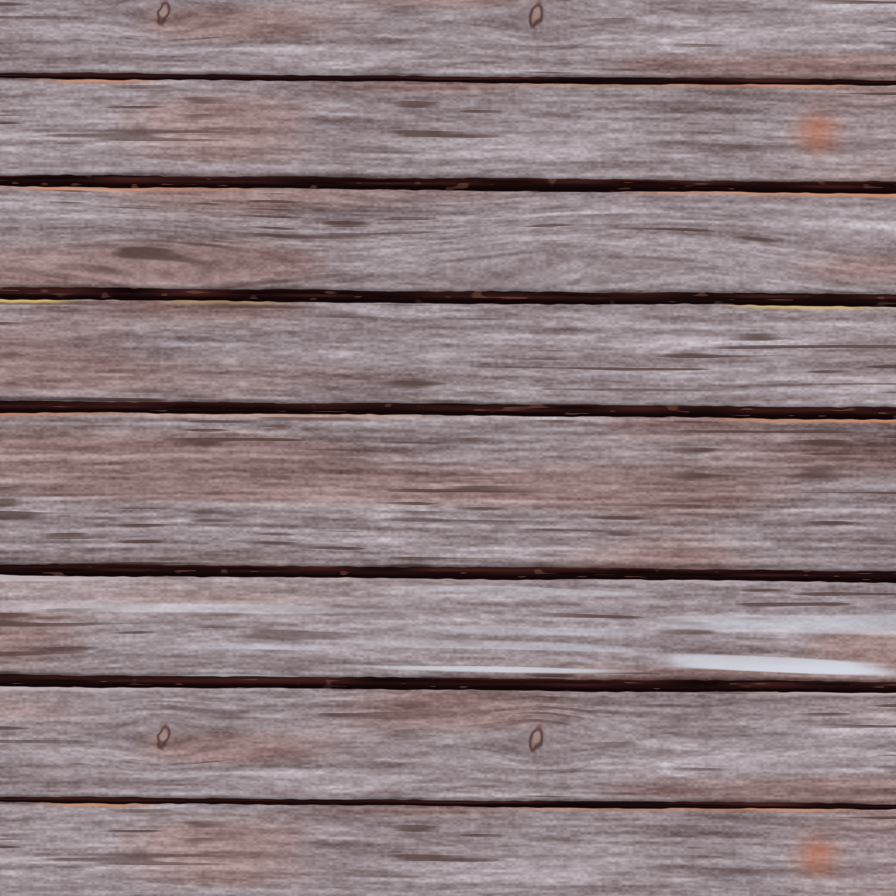
Give the GLSL for this texture, as a WebGL 1 fragment shader.

```glsl
precision highp float;
// Weathered horizontal planks: six boards of uneven height stacked in a cycle of 0.808.
// Grain is stretched noise bent around knots; dark slanted gaps part the boards,
// with raw orange wood on their lips, pale streaks on one board and a rust stain.
uniform vec2 u_resolution;

float hash(vec2 p) {
  vec3 q = fract(p.xyx * vec3(0.1031, 0.1030, 0.0973));
  q += dot(q, q.yzx + 33.33);
  return fract((q.x + q.y) * q.z);
}

float noise(vec2 p) {
  vec2 i = floor(p), f = fract(p);
  f = f * f * (3.0 - 2.0 * f);
  return mix(mix(hash(i), hash(i + vec2(1, 0)), f.x),
             mix(hash(i + vec2(0, 1)), hash(i + vec2(1, 1)), f.x), f.y);
}

// Height of each gap's centre within the cycle, measured downwards
float gapCentre(float i) {
  if (i < 0.5) return 0.0;
  if (i < 1.5) return 0.117;
  if (i < 2.5) return 0.243;
  if (i < 3.5) return 0.369;
  if (i < 4.5) return 0.551;
  if (i < 5.5) return 0.675;
  return 0.808;
}

// Half thickness of a gap, with a ragged edge
float gapHalf(float i, float x, float side) {
  float id = mod(i, 6.0);
  float ragged = noise(vec2(x * 9.0, id * 7.0 + side)) - 0.5
               + 0.6 * (noise(vec2(x * 80.0, id * 5.0 + side)) - 0.5);
  return mix(0.0035, 0.0065, step(0.5, id)) + 0.0018 * ragged;
}

float isBoard(float board, float id) {
  return 1.0 - step(0.5, abs(board - id));
}

void main() {
  vec2 uv = gl_FragCoord.xy / u_resolution;
  float px = 1.0 / u_resolution.y;
  float x = uv.x;
  float y = mod(1.0 - uv.y - 0.0885 - 0.008 * (x - 0.5), 0.808);

  // Find the board and its distances to the gaps above and below
  float board = 0.0;
  for (int i = 1; i < 6; i++) board += step(gapCentre(float(i)), y);
  float above = y - gapCentre(board);
  float below = gapCentre(board + 1.0) - y;
  float halfAbove = gapHalf(board, x, 0.0);
  float halfBelow = gapHalf(board + 1.0, x, 3.0);
  float fromTop = above - halfAbove;
  float fromBottom = below - halfBelow;

  float archBoard = isBoard(board, 1.0), wideBoard = isBoard(board, 3.0);
  float paleBoard = isBoard(board, 4.0), knotBoard = isBoard(board, 5.0);

  // Bend the grain around two knots
  float bend = 0.0, knotRim = 0.0, knotCore = 0.0;
  float knotY = mix(0.7357, 0.2135, archBoard);
  vec2 reach = mix(vec2(0.05, 0.028), vec2(0.11, 0.04), archBoard);
  for (int k = 0; k < 2; k++) {
    vec2 d = vec2(x - 0.183 - 0.416 * float(k), y - knotY);
    vec2 e = d / reach;
    bend -= 0.75 * d.y * exp(-dot(e, e)) * (archBoard + knotBoard);
    float r = length((d + 0.2 * d.yx * vec2(1, 0)) / vec2(0.0065, 0.0145));
    r += 0.5 * (noise(d * 170.0 + float(k) * 9.0) - 0.5);
    knotRim += knotBoard * exp(-14.0 * (r - 0.8) * (r - 0.8));
    knotCore += knotBoard * (1.0 - smoothstep(0.3, 0.9, r));
  }
  float wave = noise(vec2(x * 4.0, y * 9.0 + board * 13.0)) - 0.5;
  float g = y + bend + wave * (0.006 + 0.022 * archBoard + 0.016 * paleBoard);
  float seed = board * 41.0;

  // Layered grain, fine fibres and broad weathering
  float coarse = noise(vec2(x * 5.0 + seed, g * 130.0)) - 0.5;
  float medium = noise(vec2(x * 16.0 + seed, g * 260.0)) - 0.5;
  float fibre = noise(vec2(x * 70.0 + seed, g * 380.0)) - 0.5;
  float speck = noise(vec2(x * 260.0, y * 400.0 + seed)) - 0.5;
  float broad = noise(vec2(x * 5.0 + seed, y * 17.0)) - 0.5;
  float tone = 0.53 + 0.42 * coarse + 0.36 * medium + 0.30 * fibre + 0.24 * speck + 0.28 * broad;
  tone += wideBoard * (0.09 * sin(g * 700.0 + 3.0 * coarse)
        - 0.25 * smoothstep(0.07, 0.0, above) * smoothstep(0.15, 0.5, abs(x - 0.5)));
  vec3 wood = mix(vec3(0.40, 0.33, 0.335), vec3(0.77, 0.735, 0.76), clamp(tone, -0.15, 1.15));

  // Brown patches and thin dark cracks
  float brown = smoothstep(0.5, 0.85, noise(vec2(x * 4.0 + seed, y * 24.0 + 5.0)));
  wood *= mix(vec3(1), vec3(0.96, 0.87, 0.83), brown);
  float crackArea = smoothstep(0.35, 0.75, noise(vec2(x * 6.0 + seed, y * 30.0)));
  float crack = smoothstep(0.66, 0.9, noise(vec2(x * 13.0 + seed, g * 210.0 + 60.0)));
  wood = mix(wood, vec3(0.31, 0.23, 0.22), 0.75 * crack * crackArea);

  // Pale streaks, thickest towards the lower edge and the sides
  float streak = smoothstep(0.53, 0.78, noise(vec2(x * 3.5 + 8.0, g * 125.0)));
  float streakArea = 0.35 + 0.45 * smoothstep(0.045, 0.01, fromBottom) + 0.5 * abs(x - 0.5);
  wood = mix(wood, vec3(0.82, 0.83, 0.87), paleBoard * streak * streakArea);

  // Knots and rust stain
  wood = mix(wood, vec3(0.66, 0.55, 0.52), min(knotCore, 1.0) * 0.7);
  wood = mix(wood, vec3(0.30, 0.19, 0.18), min(knotRim, 1.0) * 0.75);
  vec2 stain = vec2(x - 0.912, y - 0.055) / vec2(0.022, 0.022);
  float rust = exp(-dot(stain, stain)) * (0.45 + 0.6 * noise(vec2(x * 30.0, y * 110.0)));
  wood = mix(wood, vec3(0.76, 0.42, 0.29), 0.75 * rust);

  // Raw wood along the upper lip, shade along the lower one
  float ends = smoothstep(0.2, 0.5, abs(x - 0.5));
  float lip = smoothstep(0.006, 0.001, fromTop) * smoothstep(0.3, 0.7, noise(vec2(x * 8.0, seed)) + 0.3 * ends);
  vec3 lipColor = mix(vec3(0.82, 0.56, 0.42), vec3(0.86, 0.73, 0.46), isBoard(board, 2.0));
  lipColor = mix(lipColor, vec3(0.74, 0.68, 0.69), step(3.5, board));
  wood = mix(wood, lipColor, lip * (0.45 + 0.5 * ends));
  wood *= 1.0 - 0.3 * smoothstep(0.006, 0.0, fromBottom);

  // Gap: reddish brown depth, black towards its lower side
  float depth = above < below ? above / halfAbove : -below / halfBelow;
  float gapId = mod(board + step(below, above), 6.0);
  float glow = noise(vec2(x * 14.0 + gapId * 17.0, depth * 2.0 + 4.0));
  vec3 gap = mix(vec3(0.06, 0.02, 0.025), vec3(0.27, 0.13, 0.12),
                 glow * smoothstep(0.7, -0.3, depth));
  float crumb = smoothstep(0.8, 0.95, noise(vec2(x * 60.0, depth * 2.0 + gapId * 9.0)));
  gap = mix(gap, vec3(0.48, 0.33, 0.27), 0.5 * crumb * step(0.5, gapId));

  float cover = smoothstep(-px, px, min(fromTop, fromBottom));
  gl_FragColor = vec4(mix(gap, wood, cover), 1.0);
}
```
